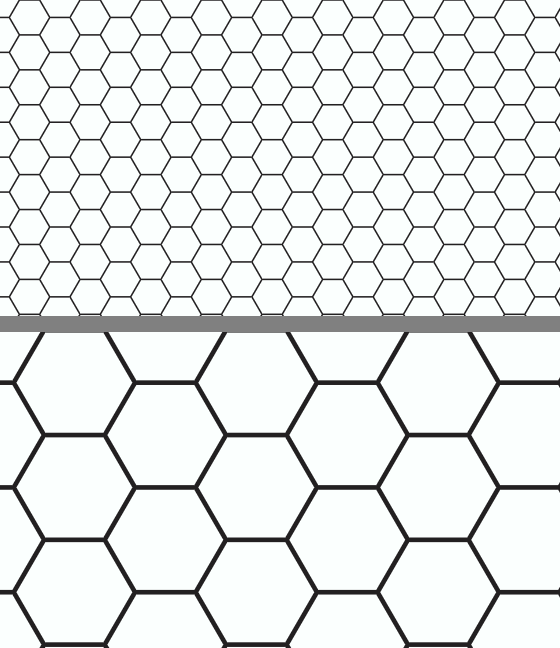
Top: the whole. Bottom: its middle third, enlarged.
Give the GLSL for this pattern, as a Shadertoy shader.

```glsl
// Thin dark honeycomb outline on a near-white ground.
// Two interleaved rectangular lattices give the cell centres; the nearest centre
// and a hexagon distance give the distance to the closest cell wall.

// Lengths are fractions of the canvas height, measured from its middle.
const vec2 PITCH = vec2(0.19190, 0.11053);   // column pair spacing, row spacing
const vec2 CELL_CENTRE = vec2(-0.0250, 0.0027);
const float LINE_WIDTH = 0.0049;
const vec3 PAPER = vec3(0.985, 1.0, 0.997);
const vec3 INK = vec3(0.135, 0.125, 0.130);

const float SQRT3 = 1.7320508;

// Offset from the nearest point of a rectangular lattice.
vec2 latticeOffset(vec2 p, vec2 period) {
    return p - period * round(p / period);
}

// Distance to the nearest wall of a flat-topped honeycomb with unit row spacing.
float wallDistance(vec2 p) {
    vec2 period = vec2(SQRT3, 1.0);
    vec2 a = latticeOffset(p, period);
    vec2 b = latticeOffset(p - 0.5 * period, period);
    vec2 q = abs(dot(a, a) < dot(b, b) ? a : b);
    return 0.5 - max(q.y, dot(q, vec2(0.5 * SQRT3, 0.5)));
}

void mainImage(out vec4 fragColor, in vec2 fragCoord) {
    float pixel = 1.0 / iResolution.y;
    vec2 p = (fragCoord - 0.5 * iResolution.xy) * pixel - CELL_CENTRE;

    // Scale each axis so that the cells become regular hexagons.
    float d = wallDistance(p / PITCH * vec2(SQRT3, 1.0)) * PITCH.y;

    // Linear pixel coverage of the stroke.
    float ink = clamp((0.5 * LINE_WIDTH - d) / pixel + 0.5, 0.0, 1.0);
    fragColor = vec4(mix(PAPER, INK, ink), 1.0);
}
```
